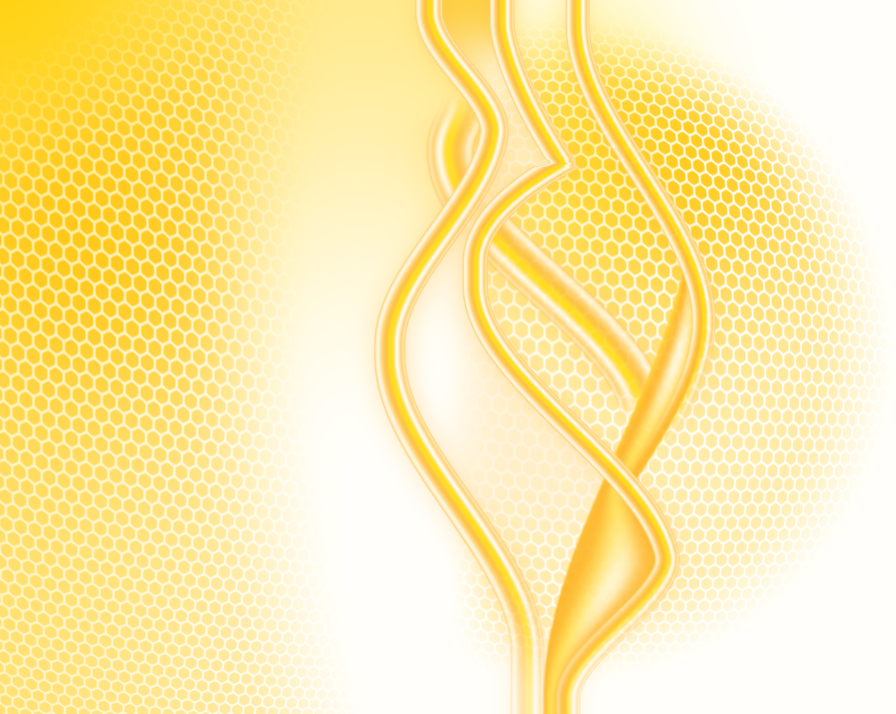
This background is drawn by a Shadertoy shader. Its source:

```glsl
// Glossy golden ribbons twisting down over two curved honeycomb fields.
// Ribbon paths are sums of smooth bends; their gloss is drawn across the
// perpendicular distance, over warped hexagon lattices and soft gradients.

#define ASPECT 1.255
#define CELL_SIZE 0.0215
#define CELL_FILL 0.425
#define SPHERE_CENTRE vec2(0.784, 0.51)
#define SPHERE_RADIUS 0.47
#define GOLD vec3(1.0, 0.83, 0.10)
#define AMBER vec3(0.99, 0.70, 0.12)
#define YELLOW vec3(1.0, 0.87, 0.04)
#define CREAM vec3(1.0, 0.95, 0.82)
#define WHITE vec3(1.0, 0.997, 0.98)

float bump(float x, float centre, float width) {
    x = (x - centre) / width;
    return exp(-x * x);
}

float spot(vec2 p, vec2 centre, vec2 size) {
    vec2 q = (p - centre) / size;
    return exp(-dot(q, q));
}

// Soft mask of the span from left to right
float between(float x, float left, float right) {
    float e = 0.003;
    return smoothstep(left - e, left + e, x) * (1.0 - smoothstep(right - e, right + e, x));
}

// Elongated hexagonal cells: 1 inside a cell, 0 in the gaps
float honeycomb(vec2 g) {
    vec2 period = vec2(1.0, 1.732);
    g /= CELL_SIZE * vec2(1.0, 1.18);
    vec2 a = mod(g, period) - 0.5 * period;
    vec2 b = mod(g - 0.5 * period, period) - 0.5 * period;
    vec2 c = abs(dot(a, a) < dot(b, b) ? a : b);
    float hexagon = max(c.x, dot(c, vec2(0.5, 0.866)));
    float d = mix(hexagon, length(c), 0.35);
    float blur = 0.03 + 0.8 / (iResolution.y * CELL_SIZE);
    return 1.0 - smoothstep(CELL_FILL - blur, CELL_FILL + blur, d);
}

// Horizontal places of the left, middle, right and inner ribbons at depth t
vec4 ribbonPaths(float t) {
    float rise = clamp((t - 0.033) / 0.196, 0.0, 1.0);
    float turn = clamp((t - 0.229) / 0.139, 0.0, 1.0);
    float left = 0.601 + 0.092 * smoothstep(0.016, 0.188, t)
        - 0.147 * smoothstep(0.172, 0.482, t) + 0.193 * smoothstep(0.498, 0.915, t);
    float middle = 0.703 + 0.085 * pow(rise, 1.5) - 0.1225 * turn * (2.0 - turn)
        + 0.271 * smoothstep(0.40, 0.80, t) - 0.141 * smoothstep(0.775, 0.98, t);
    float right = 0.809 + 0.1765 * smoothstep(0.033, 0.449, t) - 0.201 * smoothstep(0.449, 0.915, t);
    float inner = 0.654 - 0.023 * smoothstep(0.13, 0.21, t) + 0.271 * smoothstep(0.212, 0.588, t);
    return vec4(left, middle, right, inner);
}

// Glossy tube: translucent body, amber shade, yellow core, white gleam, thin rims
vec3 paintRibbon(vec3 col, float d, float width, float alpha) {
    float u = d / width;
    float body = 1.0 - smoothstep(0.85, 1.0, abs(u));
    col = mix(col, AMBER, 0.22 * alpha * exp(-u * u * 0.6));
    vec3 shade = mix(CREAM, AMBER, 0.85 * bump(u, -0.2, 0.38));
    shade = mix(shade, YELLOW, bump(u, 0.08, 0.2));
    shade = mix(shade, WHITE, 0.9 * bump(u, 0.42, 0.1));
    shade = mix(shade, AMBER, 0.5 * bump(u, 0.68, 0.12));
    shade = mix(shade, WHITE, 0.6 * bump(u, -0.7, 0.12));
    shade = mix(shade, AMBER, 0.55 * bump(abs(u), 0.92, 0.09));
    return mix(col, shade, 0.9 * body * alpha);
}

void mainImage(out vec4 fragColor, in vec2 fragCoord) {
    vec2 p = fragCoord / iResolution.xy * vec2(ASPECT, 1.0);
    float x = p.x, t = 1.0 - p.y;
    vec2 place = vec2(x, t);

    // Warm gradient from the upper left
    float warm = 0.5 * (1.0 - smoothstep(-0.1, 0.65, t))
        + 0.55 * (1.0 - smoothstep(0.0, 0.5, x)) * mix(1.0, 0.7, t);
    vec3 col = mix(WHITE, GOLD, warm * (1.0 - smoothstep(0.66, 0.76, x)));

    // Left honeycomb field
    vec2 q = p - vec2(0.1, 0.6);
    q *= 1.0 + 0.5 * dot(q, q);
    q.y += 0.2 * q.x;
    float edge = 0.44 + 0.25 * (t - 0.4) * (t - 0.4);
    float field = (1.0 - smoothstep(edge - 0.2, edge, x)) * smoothstep(0.06, 0.32, 0.6 * x + t);
    float strength = 0.32 + 0.6 * spot(place, vec2(0.12, 0.33), vec2(0.26, 0.27));
    vec3 cells = mix(mix(col, WHITE, 0.45), mix(col, vec3(1.0, 0.78, 0.08), strength), honeycomb(q));
    col = mix(col, cells, field);

    // Right honeycomb sphere
    q = p - SPHERE_CENTRE;
    float r = length(q) / SPHERE_RADIUS;
    field = (1.0 - smoothstep(0.76, 1.02, r)) * smoothstep(0.62, 0.72, x);
    strength = 0.33 + 0.6 * spot(place, vec2(0.97, 0.23), vec2(0.2, 0.23));
    col = mix(col, vec3(1.0, 0.9, 0.25), 0.75 * spot(place, vec2(0.82, 0.2), vec2(0.13, 0.19)));
    cells = mix(mix(col, WHITE, 0.5), mix(col, vec3(1.0, 0.79, 0.08), strength),
        honeycomb(q * (1.0 + 0.22 * r * r) + vec2(0.0, 0.12 * q.x)));
    col = mix(col, cells, field);

    // Ribbon places and perpendicular distances
    float h = 0.006;
    vec4 path = ribbonPaths(t);
    vec4 slope = (ribbonPaths(t + h) - ribbonPaths(t - h)) / (2.0 * h);
    vec4 dist = (x - path) / sqrt(1.0 + slope * slope);

    // Inner diagonal ribbon
    float inner = smoothstep(0.12, 0.2, t) * (1.0 - smoothstep(0.53, 0.6, t));
    col = paintRibbon(col, -dist.w, 0.036, 0.9 * inner);

    // Translucent sheet between the left and middle ribbons
    float sheet = between(x, path.x, path.y);
    vec3 veil = mix(vec3(1.0, 0.94, 0.82), WHITE, spot(place, vec2(0.61, 0.52), vec2(0.05, 0.15)));
    veil = mix(veil, vec3(0.99, 0.79, 0.2), 1.0 - smoothstep(0.0, 0.13, t));
    veil = mix(veil, WHITE, 0.8 * spot(place, vec2(0.70, 0.13), vec2(0.03, 0.06)));
    col = mix(col, veil, 0.78 * sheet * (1.0 - smoothstep(0.62, 0.85, t)));

    // Broad lower fold with two gleams
    float foldLeft = 0.967 - 0.206 * smoothstep(0.278, 0.98, t);
    float foldRight = max(path.z, path.y);
    float v = (x - foldLeft) / max(foldRight - foldLeft, 0.01);
    float gleam = bump(t, 0.5, 0.09) + 0.85 * bump(t, 0.82, 0.08);
    vec3 fold = mix(AMBER, vec3(1.0, 0.86, 0.25), 0.5 + 0.5 * sin(v * 9.0 + t * 5.0));
    fold = mix(fold, WHITE, 0.9 * gleam * bump(v, 0.52, 0.2));
    col = mix(col, fold, 0.88 * between(x, foldLeft, foldRight));

    // Main ribbons
    col = paintRibbon(col, dist.z, 0.018, 1.0 - smoothstep(0.4, 0.68, t));
    col = paintRibbon(col, dist.x, mix(0.021, 0.026, t), 1.0 - 0.6 * smoothstep(0.75, 1.0, t));
    col = paintRibbon(col, dist.y, 0.019, 1.0 - 0.5 * smoothstep(0.72, 0.9, t));

    fragColor = vec4(clamp(col, 0.0, 1.0), 1.0);
}
```
